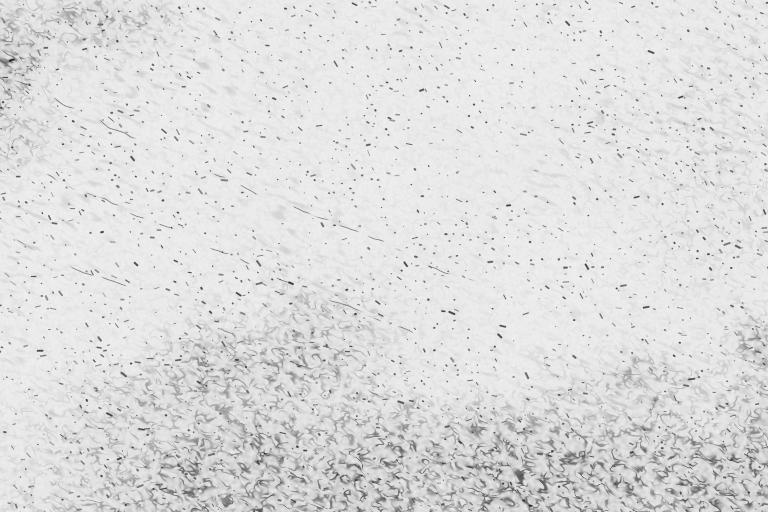
Write a WebGL 2 fragment shader that draws this texture.

```glsl
#version 300 es
precision highp float;

#define PAPER 0.922
#define GRAIN_ANGLE 0.41
#define GRAIN_SCALE 68.0
#define CREASE_DEPTH 0.46
#define WEAR_TONE 0.075
#define STREAK_DEPTH 0.09
#define SPECK_CELLS 58.0
#define SPECK_DENSITY 0.5
#define SPECK_DARKNESS 0.72
#define CRACK_DARKNESS 0.5

uniform vec2 u_resolution;
out vec4 fragColor;

vec2 hash2(vec2 p) {
  vec3 h = fract(p.xyx * vec3(0.1031, 0.1030, 0.0973));
  h += dot(h, h.yzx + 33.33);
  return fract((h.xx + h.yz) * h.zy);
}

float cornerSlope(vec2 cell, vec2 offset) {
  float a = 6.2832 * hash2(cell + 200.0).x;
  return dot(vec2(cos(a), sin(a)), offset);
}

// Gradient noise, roughly -1 to 1
float noise(vec2 p) {
  vec2 i = floor(p), f = p - i;
  vec2 u = f * f * f * (f * (f * 6.0 - 15.0) + 10.0);
  vec2 e = vec2(1.0, 0.0);
  float low = mix(cornerSlope(i, f), cornerSlope(i + e, f - e), u.x);
  float high = mix(cornerSlope(i + e.yx, f - e.yx), cornerSlope(i + 1.0, f - 1.0), u.x);
  return 1.4 * mix(low, high, u.y);
}

float fbm(vec2 p) {
  float sum = 0.0, amp = 0.5;
  for (int i = 0; i < 4; i++) {
    sum += amp * noise(p);
    p = p * 2.03 + 17.3;
    amp *= 0.5;
  }
  return sum;
}

float patchAt(vec2 p, vec2 centre, vec2 radius) {
  vec2 d = (p - centre) / radius;
  return exp(-dot(d, d));
}

// Rubbed areas: lower band, upper left corner and a few stains
float wearMask(vec2 p) {
  vec2 w = p + 0.09 * vec2(fbm(p * 5.0), fbm(p * 5.0 + 40.0));
  float band = smoothstep(0.29, 0.07, w.y) * smoothstep(-0.1, 0.5, w.x);
  float stains = 0.65 * patchAt(w, vec2(0.57, 0.32), vec2(0.17, 0.09))
    + 0.4 * patchAt(w, vec2(0.36, 0.25), vec2(0.17, 0.06))
    + 0.45 * patchAt(w, vec2(1.22, 0.27), vec2(0.14, 0.04))
    + 0.8 * patchAt(w, vec2(1.49, 0.31), vec2(0.06, 0.06))
    + 0.9 * patchAt(w, vec2(-0.01, 0.87), vec2(0.10, 0.13))
    + 0.6 * patchAt(w, vec2(0.21, 0.95), vec2(0.09, 0.07))
    + 0.16 * patchAt(w, vec2(1.40, 0.66), vec2(0.16, 0.22));
  float mottle = 0.95 + 0.7 * fbm(p * 9.0 + 5.0);
  return clamp((band + stains) * mottle, 0.0, 1.0);
}

// Broken creases between small leathery bumps
float creases(vec2 q) {
  vec2 g = q * vec2(0.8, 1.15) * GRAIN_SCALE;
  g += 0.5 * vec2(noise(g * 0.6), noise(g * 0.6 + 31.0));
  float n = noise(g) + 0.4 * noise(g * 2.1 + 9.0);
  float ridge = smoothstep(0.25, 1.0, 1.0 - 1.9 * abs(n));
  return ridge * smoothstep(-0.45, 0.5, noise(g * 0.8 + 71.0));
}

// Scattered short flecks, mostly lying along the grain
float specks(vec2 q, float pixel) {
  vec2 cell = floor(q * SPECK_CELLS);
  float ink = 0.0;
  for (int y = -1; y <= 1; y++)
  for (int x = -1; x <= 1; x++) {
    vec2 id = cell + vec2(x, y);
    vec2 place = hash2(id + 300.0), kind = hash2(id + 511.0), look = hash2(id + 737.0);
    float cluster = 0.45 + 1.1 * smoothstep(-0.35, 0.5, fbm(id * 0.11));
    if (kind.x > SPECK_DENSITY * cluster) continue;
    vec2 d = q - (id + place) / SPECK_CELLS;
    float turn = 1.6 * (look.x - 0.5);
    vec2 axis = vec2(cos(turn), sin(turn));
    float halfLength = mix(0.0003, 0.0055, pow(look.y, 4.0));
    d -= axis * clamp(dot(d, axis), -halfLength, halfLength);
    float radius = mix(0.0007, 0.0020, kind.y * kind.y);
    float cover = smoothstep(pixel, -pixel, length(d) - radius);
    ink = max(ink, cover * mix(0.45, 1.0, place.x));
  }
  return ink;
}

// Long wandering cracks, interrupted along their length
float cracks(vec2 q, float pixel) {
  float ink = 0.0;
  for (int i = 0; i < 3; i++) {
    float k = float(i);
    float path = 0.78 - 0.14 * k + 0.022 * fbm(vec2(q.x * 7.0, k * 13.7 + 0.4));
    float cover = smoothstep(pixel, -pixel, abs(q.y - path) - 0.0007);
    float gaps = smoothstep(0.0, 0.25, noise(vec2(q.x * 26.0, k * 9.1 + 0.3)) - 0.12 * k);
    float span = smoothstep(-0.34, -0.28, q.x) * smoothstep(0.72, 0.62, q.x);
    ink = max(ink, cover * gaps * span);
  }
  return ink;
}

void main() {
  vec2 p = gl_FragCoord.xy / u_resolution.y;
  float pixel = max(0.75 / u_resolution.y, 0.0006);
  float c = cos(GRAIN_ANGLE), s = sin(GRAIN_ANGLE);
  vec2 q = vec2(c * p.x - s * p.y, s * p.x + c * p.y);

  // Paper with faint diagonal streaks
  float wear = wearMask(p);
  float streak = smoothstep(0.1, 0.75, noise(q * vec2(28.0, 85.0)));
  float streakArea = smoothstep(-0.3, 0.4, fbm(p * 3.0 + 60.0));
  float tone = PAPER + 0.012 * fbm(p * 4.0) + 0.014 * noise(p * 150.0);
  tone -= STREAK_DEPTH * streak * streakArea;

  // Worn relief
  tone -= WEAR_TONE * wear;
  tone -= CREASE_DEPTH * creases(q) * (0.07 + 0.93 * wear);
  tone += 0.07 * wear * noise(q * GRAIN_SCALE * 1.5 + 23.0);

  // Dark marks
  tone *= 1.0 - SPECK_DARKNESS * specks(q, pixel);
  tone *= 1.0 - CRACK_DARKNESS * cracks(q, pixel);
  fragColor = vec4(vec3(clamp(tone, 0.0, 1.0)), 1.0);
}
```
